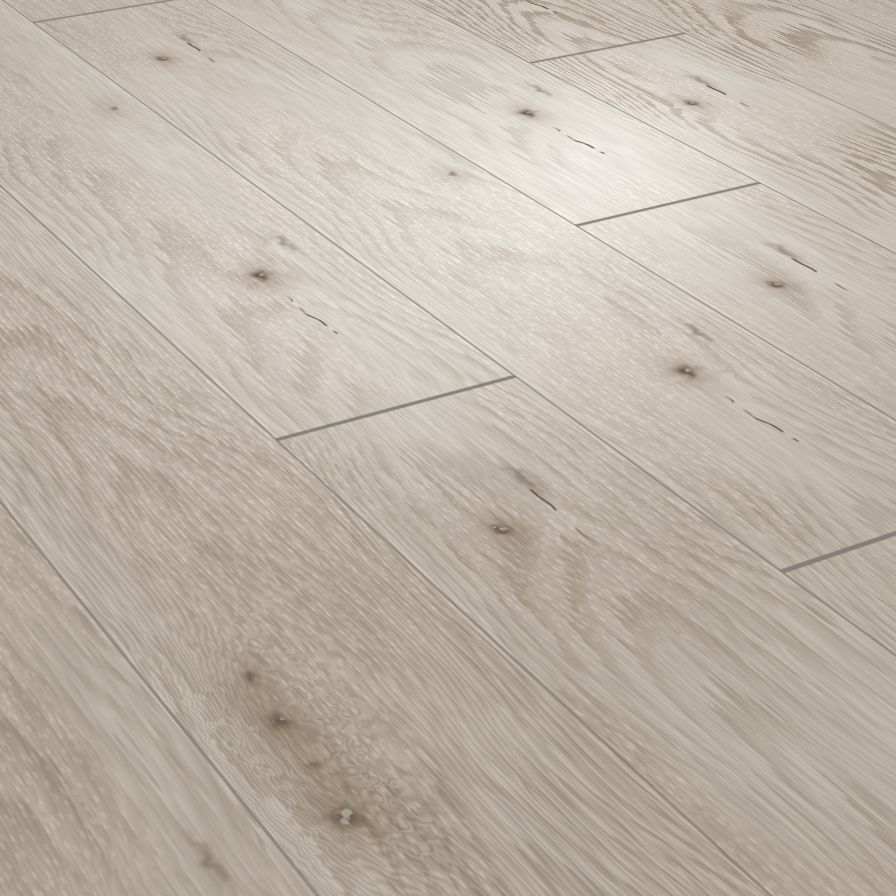
Give the GLSL for this texture, as a WebGL 1 fragment shader.

```glsl
precision highp float;
// Pale oak plank floor seen in perspective: each pixel is projected to floor units
// (one plank wide = 1), split into staggered planks, then given grain, knots,
// cracks, pores and dark seams, under a soft window sheen.
uniform vec2 u_resolution;

const vec2 PLANK_SCALE = vec2(0.2786, 0.4768);
const float PLANK_LENGTH = 6.66;
const vec3 BARE = vec3(0.73, 0.70, 0.655);
const vec3 TAN = vec3(0.61, 0.545, 0.475);
const vec3 KNOT = vec3(0.34, 0.28, 0.23);
const vec3 SEAM = vec3(0.49, 0.465, 0.435);
const vec3 SHEEN = vec3(0.95, 0.93, 0.905);

float hash(vec2 p) {
  return fract(sin(dot(p, vec2(127.1, 311.7))) * 43758.55);
}

float noise(vec2 p) {
  vec2 i = floor(p), f = fract(p);
  f = f * f * (3.0 - 2.0 * f);
  return mix(mix(hash(i), hash(i + vec2(1, 0)), f.x),
             mix(hash(i + vec2(0, 1)), hash(i + vec2(1, 1)), f.x), f.y);
}

// Layered sines, for slow bends in the grain
float waves(vec2 p) {
  return sin(p.x + 1.7 * sin(p.y * 0.6)) + 0.5 * sin(p.x * 2.1 - p.y * 1.3 + 2.0)
       + 0.3 * sin(p.y * 2.9 + p.x * 0.8);
}

// Cellular distance, for scattered pores
float cells(vec2 p) {
  float nearest = 1.0;
  for (int y = -1; y <= 1; y++)
    for (int x = -1; x <= 1; x++) {
      vec2 id = floor(p) + vec2(x, y);
      vec2 site = id + vec2(hash(id), hash(id + 37.0));
      nearest = min(nearest, length(p - site));
    }
  return nearest;
}

float spot(vec2 p, vec2 size) {
  p /= size;
  return exp(-dot(p, p));
}

// x: dark core, y: brown halo, z: wide swelling that bends the grain
vec3 knots(vec2 q, float clustered) {
  vec3 sum = vec3(0.0);
  vec2 ragged = q + 0.035 * (vec2(noise(q * 28.0), noise(q * 28.0 + 9.0)) - 0.5);
  for (int k = 0; k < 4; k++) {
    float i = float(k);
    vec2 spread = vec2(0.58 + 0.28 * sin(2.0 * i), 1.32 + 2.2 * i);
    vec2 chain = vec2(0.22 + 0.02 * i, 1.26 + 0.24 * i);
    vec2 c = ragged - mix(spread, chain, clustered);
    float power = 0.75 + 0.25 * cos(2.6 * i);
    vec2 side = c - vec2(0.24, 0.26);
    sum.x += power * spot(c, vec2(0.033, 0.045) * power);
    sum.x += 0.5 * (1.0 - clustered) * spot(side, vec2(0.022, 0.1));
    sum.y += power * spot(c, vec2(0.075, 0.15));
    sum.z += power * spot(c, vec2(0.17, 0.42));
  }
  return sum;
}

// Stagger of the end joints, row by row
float endOffset(float row) {
  if (row < -0.5) return 4.3;
  if (row < 0.5) return 4.6;
  if (row < 1.5) return 1.215;
  if (row < 2.5) return 6.263;
  if (row < 3.5) return 2.323;
  return row < 4.5 ? 4.29 : 1.3;
}

float seam(float x, float period, float halfWidth, float px) {
  return 1.0 - smoothstep(halfWidth - px, halfWidth + px, min(x, period - x));
}

void main() {
  // Project to the floor; px is the pixel footprint in plank units
  vec2 p = gl_FragCoord.xy / u_resolution;
  p.y = 1.0 - p.y;
  float depth = p.y + 0.814;
  vec2 ray = vec2(p.x + 1.107, 5.208 - p.x) / depth;
  vec2 ground = (ray - vec2(0.806, 0.0)) / PLANK_SCALE;
  vec2 px = sqrt(1.0 + ray * ray) / (depth * PLANK_SCALE * u_resolution.y);

  // Position inside one plank
  float row = floor(ground.x);
  float run = (ground.y - endOffset(row)) / PLANK_LENGTH;
  vec2 q = vec2(fract(ground.x), fract(run) * PLANK_LENGTH);
  float seed = hash(vec2(row, floor(run)) + 3.0);
  float clustered = 1.0 - step(0.5, abs(row));
  float flame = step(3.5, row);
  vec3 knot = knots(q, clustered);

  // Grain: nested arches, fine lines, fibres
  float bend = waves(q * vec2(4.0, 1.6) + seed * 9.0);
  float fibre = noise(q * vec2(100.0, 6.0) + seed * 50.0) - 0.5;
  float blotch = noise(q * vec2(3.5, 0.9) + seed * 20.0);
  float axis = q.x - 0.5 + 0.07 * bend;
  float arch = 26.0 * axis * axis + 1.6 * q.y + 1.5 * knot.z + 0.5 * fibre;
  float arches = smoothstep(0.1, 0.8, sin(6.283 * arch));
  arches *= smoothstep(0.25, 0.7, noise(q * vec2(4.0, 1.1) + seed * 31.0));
  float lines = sin(6.283 * (q.x * 40.0 + bend * 1.8 + knot.z * 5.0 + fibre));
  lines *= 1.0 - smoothstep(0.15, 0.5, 40.0 * px.x);
  float pores = 1.0 - smoothstep(0.1, 0.32, cells(q * vec2(42.0, 13.0) + seed * 17.0));

  // Bare wood with brown patches, then the sheen
  float brown = 0.08 + 0.5 * blotch + 0.15 * clustered + 0.12 * (seed - 0.5) + 0.45 * knot.y;
  vec3 color = mix(BARE, TAN, clamp(brown, 0.0, 1.0));
  float sheen = mix(0.15, 0.02, smoothstep(0.3, 0.9, p.y))
              + 0.58 * spot(p - vec2(0.52, 0.25), vec2(0.42, 0.26))
              + 0.32 * spot(p - vec2(0.70, 0.17), vec2(0.15, 0.10));
  color = mix(color, SHEEN, min(sheen, 0.95));

  // Surface detail
  color += 0.065 * fibre + 0.016 * lines * (1.0 + clustered);
  color -= arches * mix(vec3(0.045, 0.05, 0.056), vec3(0.11, 0.13, 0.15), flame);
  color += 0.05 * pores * smoothstep(0.35, 0.7, blotch);
  color = mix(color, TAN, 0.4 * min(knot.y, 1.0));
  color = mix(color, KNOT, 0.8 * min(knot.x, 1.0));
  float flake = smoothstep(0.62, 0.8, noise(q * vec2(60.0, 40.0)));
  color = mix(color, BARE, 0.75 * flake * smoothstep(0.35, 0.8, knot.x));

  // Cracks along the grain
  float crackGate = smoothstep(0.93, 0.98, cos(1.267 * (q.y - 0.82))) * (1.0 - clustered);
  float crackDist = abs(q.x - 0.585 - 0.025 * (noise(q.yy * 9.0) - 0.5));
  float crack = 1.0 - smoothstep(0.0, 0.004 + px.x, crackDist);
  color = mix(color, KNOT, 0.8 * crack * crackGate * smoothstep(0.2, 0.6, noise(q.yy * 14.0)));

  // Seams with a pale bevel
  float bevel = seam(q.x, 1.0, 0.018, px.x);
  color += 0.03 * bevel;
  color = mix(color, SEAM, 0.68 * seam(q.x, 1.0, 0.005, px.x));
  color = mix(color, SEAM, 0.85 * seam(q.y, PLANK_LENGTH, 0.012, px.y));
  gl_FragColor = vec4(clamp(color, 0.0, 1.0), 1.0);
}
```
